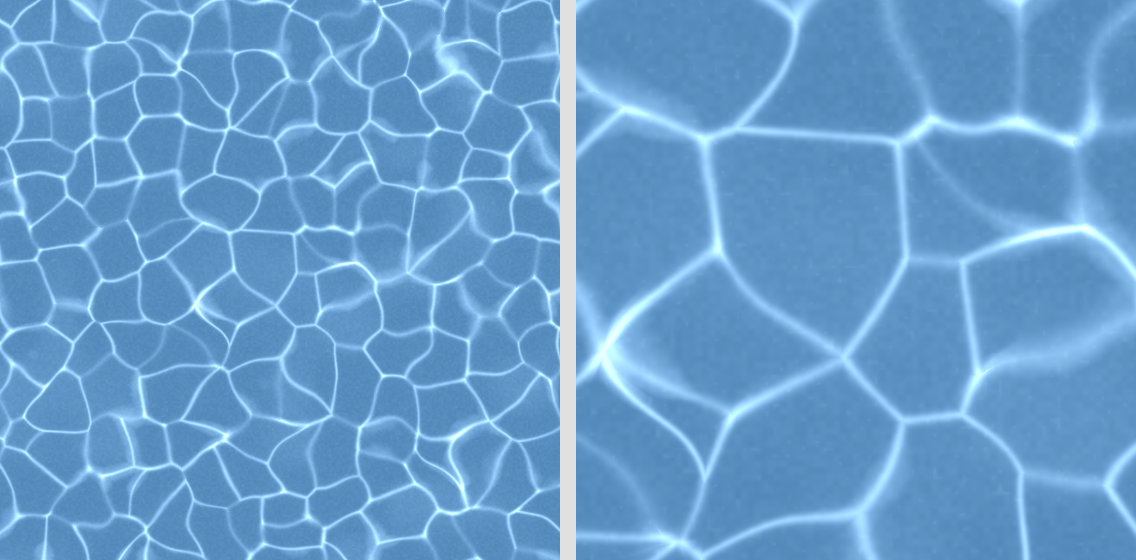
Left, the full canvas; right, a detail of the centre.
This texture is drawn by a WebGL 1 fragment shader. Its source:

```glsl
precision highp float;
// Sunlit pool water: a net of bright caustic lines over calm blue.
// A warped Voronoi diagram gives the net; each border has its own strength,
// and noise adds glowing knots, soft veils beside the lines and fine grain.

uniform vec2 u_resolution;

const float CELLS = 12.0;
const float GRAIN_CELLS = 256.0;
const vec3 WATER = vec3(0.335, 0.548, 0.738);
const vec3 LIGHT_GAIN = vec3(0.435, 0.44, 0.44);

float hash(vec2 p) {
  vec3 q = fract(vec3(p.xyx) * 0.1031);
  q += dot(q, q.yzx + 33.33);
  return fract((q.x + q.y) * q.z);
}

vec2 hash2(vec2 p) {
  return vec2(hash(p + 17.3), hash(p + 71.9));
}

float valueNoise(vec2 p) {
  vec2 i = floor(p);
  vec2 f = fract(p);
  f = f * f * (3.0 - 2.0 * f);
  float low = mix(hash(i), hash(i + vec2(1.0, 0.0)), f.x);
  float high = mix(hash(i + vec2(0.0, 1.0)), hash(i + 1.0), f.x);
  return mix(low, high, f.y);
}

// Bends straight cell borders into gentle curves.
vec2 warp(vec2 p, float amount) {
  vec2 bend = vec2(valueNoise(p * 1.3 + 40.0), valueNoise(p * 1.3 + 90.0));
  return p + amount * (bend - 0.5);
}

vec2 seedOffset(vec2 cell) {
  return 0.04 + 0.92 * hash2(cell);
}

// Returns line brightness, distance to the border, distance to a junction.
vec3 causticNet(vec2 p, float lineWidth) {
  vec2 base = floor(p);
  vec2 nearCell = base;
  vec2 nearSeed = vec2(8.0);
  for (int y = -1; y <= 1; y++) {
    for (int x = -1; x <= 1; x++) {
      vec2 cell = base + vec2(float(x), float(y));
      vec2 seed = cell + seedOffset(cell) - p;
      if (dot(seed, seed) < dot(nearSeed, nearSeed)) {
        nearSeed = seed;
        nearCell = cell;
      }
    }
  }

  float line = 0.0;
  float border = 8.0;
  float second = 8.0;
  float third = 8.0;
  for (int y = -2; y <= 2; y++) {
    for (int x = -2; x <= 2; x++) {
      if (x == 0 && y == 0) continue;
      vec2 cell = nearCell + vec2(float(x), float(y));
      vec2 seed = cell + seedOffset(cell) - p;
      float edge = dot(0.5 * (nearSeed + seed), normalize(seed - nearSeed));
      float reach = length(seed);
      third = min(third, max(second, reach));
      second = min(second, reach);
      border = min(border, edge);

      // The sum of both cell numbers names the border from either side.
      float strength = smoothstep(0.0, 0.55, hash(nearCell + cell + 5.7));
      float width = lineWidth * mix(1.5, 1.0, strength);
      float glow = exp(-edge * edge / (width * width));
      line = max(line, mix(0.12, 0.52, strength) * glow);
    }
  }
  return vec3(line, border, third - length(nearSeed));
}

// Pale band beside a border, swelling and fading with the noise.
float veil(float border, vec2 p) {
  float patchiness = smoothstep(0.5, 0.85, valueNoise(p * 1.1 + 23.0));
  float width = 0.03 + 0.24 * patchiness;
  float streak = 0.65 + 0.7 * valueNoise(p * 4.0 + 61.0);
  return 0.24 * patchiness * streak * (1.0 - smoothstep(width * 0.35, width, border));
}

float grain(vec2 uv) {
  vec2 p = uv * GRAIN_CELLS;
  float speckle = smoothstep(0.8, 1.0, valueNoise(p * 0.9 + 7.0));
  return 0.07 * (valueNoise(p) - 0.5) + 0.06 * speckle;
}

void main() {
  vec2 uv = gl_FragCoord.xy / u_resolution;
  vec2 p = uv * CELLS + 30.0;
  vec3 net = causticNet(warp(p, 0.5), 0.042);

  // Lines vary along their length and flare where they meet.
  float light = net.x * (0.72 + 0.56 * valueNoise(p * 1.7 + 11.0));
  light += 0.11 * exp(-net.y / 0.075);
  float flare = smoothstep(0.25, 0.85, valueNoise(p * 1.5 + 53.0));
  light += (0.1 + 0.45 * flare) * exp(-net.z * net.z / 0.013);

  light += veil(net.y, p);
  light += 0.09 * smoothstep(0.5, 0.95, valueNoise(p * 0.8 + 80.0));
  light += grain(uv);

  gl_FragColor = vec4(clamp(WATER + LIGHT_GAIN * light, 0.0, 1.0), 1.0);
}
```
